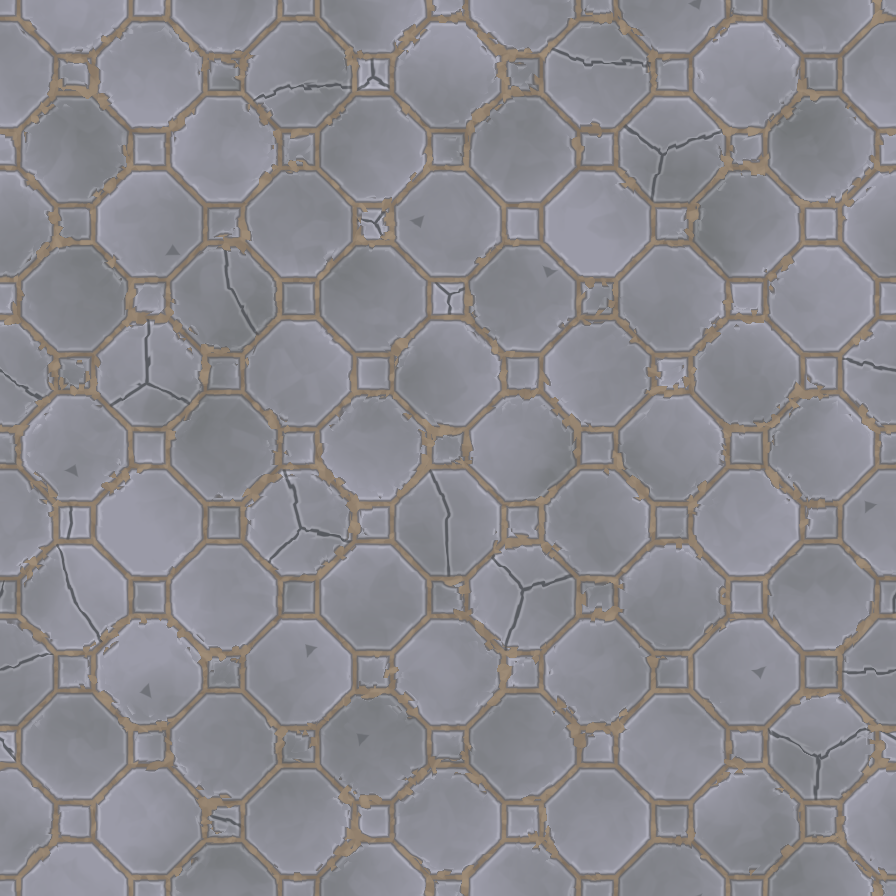
Give the GLSL for this texture, as a WebGL 2 fragment shader.

```glsl
#version 300 es
precision highp float;

uniform vec2 u_resolution;
out vec4 fragColor;

float hash(vec2 p) {
    vec3 q = fract(p.xyx * vec3(0.1031, 0.1030, 0.0973));
    q += dot(q, q.yzx + 33.33);
    return fract((q.x + q.y) * q.z);
}

vec2 direction(float angle) {
    return vec2(cos(angle), sin(angle));
}

// Cellular noise: one value per cell, blended over a seam set by sharpness.
float cells(vec2 p, float scale, float sharpness) {
    p *= scale;
    vec2 base = floor(p);
    float sum = 0.0, total = 1e-12;
    for (int y = -1; y <= 1; y++) {
        for (int x = -1; x <= 1; x++) {
            vec2 corner = base + vec2(x, y);
            vec2 id = mod(corner, 12.0 * scale) + scale * 17.0;
            vec2 site = corner + vec2(hash(id + 3.7), hash(id + 51.3));
            float weight = exp(-sharpness * distance(p, site));
            sum += weight * hash(id + 91.1);
            total += weight;
        }
    }
    return sum / total;
}

// Nearest lattice point whose coordinates add up to an even number.
vec2 nearestEven(vec2 p) {
    vec2 r = floor(vec2(p.x + p.y, p.x - p.y) * 0.5 + 0.5);
    return vec2(r.x + r.y, r.x - r.y);
}

float band(float x, float width) {
    return exp(-x * x / (width * width));
}

void main() {
    vec2 p = gl_FragCoord.xy / u_resolution * 12.0;
    float pixel = 12.0 / min(u_resolution.x, u_resolution.y);

    // Small squares on even points, octagons on odd points
    vec2 center = nearestEven(p);
    vec2 a = abs(p - center);
    float inside = 0.25 - max(a.x, a.y);
    bool isSquare = inside > 0.0;
    if (!isSquare) {
        center = nearestEven(p - vec2(1.0, 0.0)) + vec2(1.0, 0.0);
        a = abs(p - center);
        inside = min(0.75 - max(a.x, a.y), (1.0 - a.x - a.y) * 0.7071);
    }
    vec2 local = p - center;
    vec2 id = mod(center, 12.0) + 5.0;
    float size = isSquare ? 0.25 : 0.75;
    float tileTone = hash(id + 7.0);

    // Layered patches
    vec2 warped = p + 0.05 * sin(p.yx * 5.23599 + 2.0 * sin(p * 3.14159));
    float broad = cells(warped, 1.0, 5.0);
    float medium = cells(warped, 3.0, 22.0);
    float fine = cells(warped, 8.0, 14.0);
    float ragged = cells(warped + 0.3, 10.0, 24.0);

    // Chipped border
    float worn = smoothstep(0.4, 0.8, cells(p + 0.5, 2.0, 8.0) + 0.4 * (hash(id + 13.0) - 0.5));
    float edge = inside - 0.032 - 0.014 * (fine - 0.5);
    edge -= 0.075 * worn * smoothstep(0.4, 0.9, ragged);

    // Stone: cloudy tone with a slope that differs per tile
    vec2 slope = direction(6.2832 * hash(id + 21.0));
    float tone = 0.6 + 0.55 * (broad - 0.5) + 0.5 * (tileTone - 0.5);
    tone += 0.16 * (medium - 0.5) + 0.07 * (fine - 0.5);
    tone += 0.22 * dot(local, slope) / size;
    tone += 0.14 * (1.0 - smoothstep(0.0, 0.22, edge));
    vec3 stone = mix(vec3(0.45, 0.46, 0.47), vec3(0.605, 0.605, 0.655), clamp(tone, 0.0, 1.0));

    // Cracks of two or three rays, and small flakes, on a few tiles
    vec2 jag = vec2(medium, fine) - 0.5;
    vec2 joint = local - size * 0.45 * (vec2(hash(id + 31.0), hash(id + 37.0)) - 0.5);
    vec2 flakePoint = local - 0.9 * (vec2(hash(id + 41.0), hash(id + 43.0)) - 0.5);
    float turn = 6.2832 * hash(id + 47.0);
    float crack = 1.0, flake = -1.0;
    int rays = hash(id + 53.0) < 0.4 ? 3 : 2;
    for (int i = 0; i < 3; i++) {
        vec2 ray = direction(turn + float(i) * (rays == 3 ? 2.1 : 2.8));
        vec2 q = joint + jag * 0.07;
        if (i < rays) crack = min(crack, length(q - ray * max(dot(q, ray), 0.0)));
        vec2 side = direction(turn + float(i) * 2.2);
        flake = max(flake, dot(flakePoint + jag * 0.02, side));
    }
    if (hash(id + 59.0) < 0.13) {
        stone += 0.07 * band(crack - 0.04, 0.02);
        stone = mix(stone, vec3(0.31, 0.32, 0.34), 0.85 * (1.0 - smoothstep(0.008, 0.016 + pixel, crack)));
    }
    if (!isSquare && hash(id + 61.0) < 0.12) {
        stone = mix(stone, vec3(0.39, 0.40, 0.42), 0.7 * (1.0 - smoothstep(-pixel, pixel, flake - 0.05)));
    }

    // Pale rim and dark outline against the sandy grout
    stone += 0.065 * band(edge - 0.045, 0.02) * (0.4 + fine);
    vec3 grout = mix(vec3(0.49, 0.43, 0.37), vec3(0.63, 0.56, 0.48), 0.55 * fine + 0.45 * ragged);
    vec3 color = mix(grout, stone, smoothstep(-pixel, pixel, edge));
    color = mix(color, vec3(0.35, 0.34, 0.34), 0.6 * band(edge - 0.008, 0.014));
    fragColor = vec4(color, 1.0);
}
```
